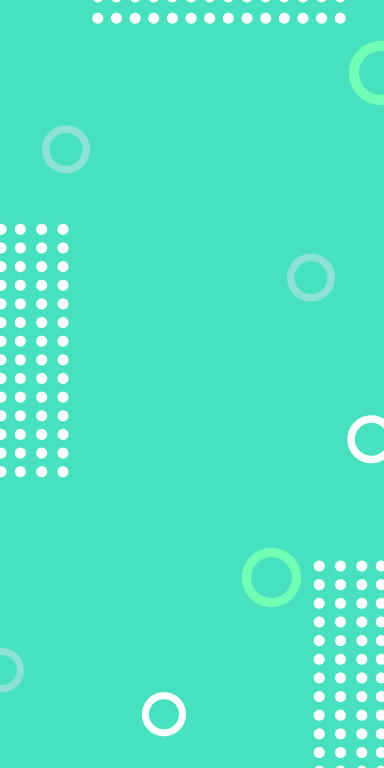
Reproduce this background procedurally as a WebGL 1 fragment shader.

```glsl
precision highp float;
// Flat mint backdrop with scattered rings and three blocks of white dots.

uniform vec2 u_resolution;

// Lengths are in canvas widths: x runs 0..1, y runs 0..2 from the bottom.
const vec3 MINT  = vec3(0.278, 0.882, 0.749);
const vec3 WHITE = vec3(0.995, 1.0, 1.0);
const vec3 PALE  = vec3(0.550, 0.890, 0.830);
const vec3 LIME  = vec3(0.440, 1.0, 0.710);

const float DOT_RADIUS = 0.0143;
const vec2  DOT_PITCH  = vec2(0.0555, 0.04857);  // across, along a block
const vec2  DOT_LAST   = vec2(3.0, 13.0);        // last index each way
const float LAST_INSET = 0.005;                  // outer line sits closer

const vec2 TOP_BLOCK   = vec2(0.2547, 1.9526);   // first dot of each block
const vec2 LEFT_BLOCK  = vec2(0.1641, 1.4029);
const vec2 RIGHT_BLOCK = vec2(0.8313, 0.5260);

// Ring sizes: middle radius, half thickness
const vec2 RING_SMALL  = vec2(0.0483, 0.0091);
const vec2 RING_MEDIUM = vec2(0.0527, 0.0098);
const vec2 RING_LARGE  = vec2(0.0651, 0.0120);
const vec2 RING_HUGE   = vec2(0.0703, 0.0131);

// Antialiased coverage of a signed distance
float coverage(float dist) {
  float pixel = 2.0 / u_resolution.y;
  return clamp(0.5 - dist / pixel, 0.0, 1.0);
}

float ring(vec2 p, vec2 center, vec2 size) {
  return coverage(abs(length(p - center) - size.x) - size.y);
}

// Finite dot grid; q is measured (across, along) from the first dot
float dotBlock(vec2 q) {
  vec2 cell = clamp(floor(q / DOT_PITCH + 0.5), vec2(0.0), DOT_LAST);
  vec2 center = cell * DOT_PITCH;
  center.x -= LAST_INSET * step(DOT_LAST.x - 0.5, cell.x);
  return coverage(length(q - center) - DOT_RADIUS);
}

void main() {
  vec2 p = 2.0 * gl_FragCoord.xy / u_resolution.y;
  vec3 color = MINT;

  // Dot blocks, each growing towards its nearest edge
  float dots = dotBlock((p - TOP_BLOCK).yx);
  dots = max(dots, dotBlock(LEFT_BLOCK - p));
  dots = max(dots, dotBlock((p - RIGHT_BLOCK) * vec2(1.0, -1.0)));
  color = mix(color, WHITE, dots);

  // Pale rings
  float pale = ring(p, vec2(0.172, 1.611), RING_MEDIUM);
  pale = max(pale, ring(p, vec2(0.810, 1.277), RING_MEDIUM));
  pale = max(pale, ring(p, vec2(0.005, 0.255), RING_SMALL));
  color = mix(color, PALE, pale);

  // Lime rings
  float lime = ring(p, vec2(0.992, 1.810), RING_HUGE);
  lime = max(lime, ring(p, vec2(0.707, 0.496), RING_LARGE));
  color = mix(color, LIME, lime);

  // White rings
  float white = ring(p, vec2(0.967, 0.856), RING_MEDIUM);
  white = max(white, ring(p, vec2(0.427, 0.140), RING_SMALL));
  color = mix(color, WHITE, white);

  gl_FragColor = vec4(color, 1.0);
}
```
